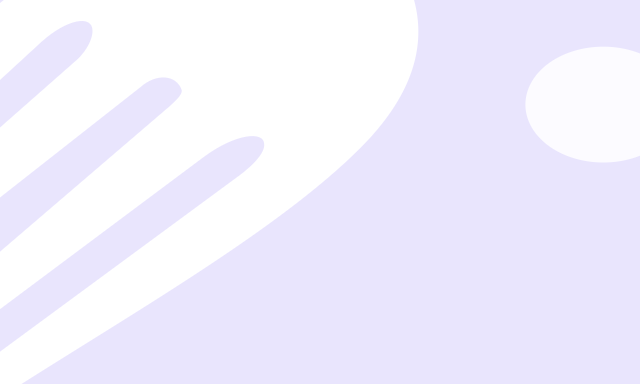
This background is drawn by a WebGL 2 fragment shader. Its source:

```glsl
#version 300 es
precision highp float;
// Soft lavender backdrop: a sweeping white lobe with three tapered slots and a pale oval.

#define GRID_WIDTH 768.0
#define CURVE_STEPS 16
#define LAVENDER vec3(0.914, 0.898, 0.994)
#define WHITE vec3(1.0)
#define OVAL_CENTER vec2(724.0, 125.5)
#define OVAL_RADII vec2(93.5, 69.5)
#define OVAL_OPACITY 0.86

uniform vec2 u_resolution;
out vec4 fragColor;

// Antialiased coverage of the region where the field is negative
float coverage(float field) {
    float slope = length(vec2(dFdx(field), dFdy(field)));
    return clamp(0.5 - field / max(slope, 1e-4), 0.0, 1.0);
}

// Adds one outline edge: x keeps the squared distance, y the inside sign
void addEdge(vec2 p, vec2 a, vec2 b, inout vec2 state) {
    vec2 e = b - a, w = p - a;
    vec2 offset = w - e * clamp(dot(w, e) / dot(e, e), 0.0, 1.0);
    state.x = min(state.x, dot(offset, offset));
    bool above = p.y >= a.y;
    bool below = p.y < b.y;
    bool left = e.x * w.y > e.y * w.x;
    if ((above && below && left) || (!above && !below && !left)) state.y = -state.y;
}

vec2 bezier(vec2 a, vec2 b, vec2 c, vec2 d, float t) {
    float s = 1.0 - t;
    return s * s * s * a + 3.0 * s * t * (s * b + t * c) + t * t * t * d;
}

void addCurve(vec2 p, vec2 a, vec2 b, vec2 c, vec2 d, inout vec2 state) {
    vec2 previous = a;
    for (int i = 1; i <= CURVE_STEPS; i++) {
        vec2 next = bezier(a, b, c, d, float(i) / float(CURVE_STEPS));
        addEdge(p, previous, next, state);
        previous = next;
    }
}

// Signed distance to a slot: straight sides joined by a two-curve rounded tip
float slot(vec2 p, float topRoot, vec2 top, vec2 c1, vec2 c2, vec2 nose,
           vec2 c3, vec2 c4, vec2 bottom, float bottomRoot) {
    vec2 upper = mix(top, vec2(0.0, topRoot), 1.3);
    vec2 lower = mix(bottom, vec2(0.0, bottomRoot), 1.3);
    vec2 state = vec2(1e9, 1.0);
    addEdge(p, upper, top, state);
    addCurve(p, top, c1, c2, nose, state);
    addCurve(p, nose, c3, c4, bottom, state);
    addEdge(p, bottom, lower, state);
    addEdge(p, lower, upper, state);
    return state.y * sqrt(state.x);
}

// Right boundary of the lobe: a parabola easing into a long diagonal
float lobeEdge(float y) {
    float rise = y - 38.0;
    if (y < 180.0) return 502.0 - 0.00357 * rise * rise;
    float span = 280.0;
    float t = (y - 180.0) / span, s = 1.0 - t;
    return s * s * (1.0 + 2.0 * t) * 430.0 + t * t * (3.0 - 2.0 * t) * 27.0
         - span * s * t * (1.014 * s - 1.58 * t);
}

void main() {
    // Design grid with y measured down from the top edge
    vec2 p = vec2(gl_FragCoord.x, u_resolution.y - gl_FragCoord.y) * GRID_WIDTH / u_resolution.x;

    // White lobe with a clipped upper-left corner
    float lobe = coverage(p.x - lobeEdge(p.y));
    lobe *= coverage(4.5 - p.x - 1.2 * p.y);

    // Slots cut through the lobe
    float slots = slot(p, 96.0, vec2(50, 50), vec2(80, 23), vec2(111, 17), vec2(111, 37),
                       vec2(111, 47), vec2(104, 61), vec2(92, 72), 153.0);
    slots = min(slots, slot(p, 237.0, vec2(168, 105), vec2(188, 87), vec2(212, 90), vec2(218, 108),
                            vec2(219, 113), vec2(212, 120), vec2(203, 128), 302.0));
    slots = min(slots, slot(p, 371.0, vec2(245, 188), vec2(283, 160), vec2(317, 157), vec2(317, 173),
                            vec2(318, 183), vec2(305, 197), vec2(288, 210), 422.0));
    lobe *= 1.0 - coverage(slots);

    // Pale oval at the right edge
    float oval = coverage(length((p - OVAL_CENTER) / OVAL_RADII) - 1.0) * OVAL_OPACITY;

    fragColor = vec4(mix(LAVENDER, WHITE, max(lobe, oval)), 1.0);
}
```
